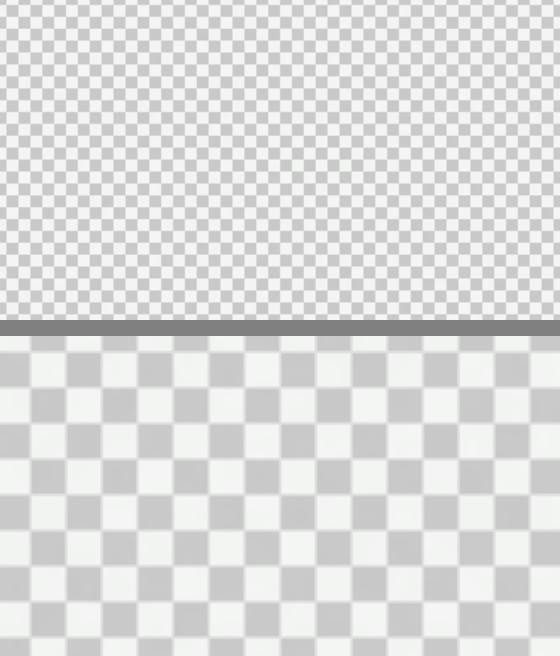
Top, the full canvas; bottom, a detail of the centre.
A WebGL 1 fragment shader for this pattern:

```glsl
precision mediump float;
// Grey and off-white checkerboard with soft, mid-grey seams between squares.
// Two signed square waves are multiplied to pick the tone of each square;
// hashes and value noise add a very faint tonal variation.

uniform vec2 u_resolution;

const float CELLS_ACROSS = 47.09;
const vec2 GRID_OFFSET = vec2(0.55, 0.42); // partial square at left and top
const float SEAM_WIDTH = 0.07;             // in squares
const vec3 GREY = vec3(0.787, 0.788, 0.787);
const vec3 OFF_WHITE = vec3(0.953, 0.960, 0.953);

float hash(vec2 p) {
  p = fract(p * vec2(0.1731, 0.2317));
  p += dot(p, p.yx + 19.19);
  return fract((p.x + p.y) * p.x);
}

float valueNoise(vec2 p) {
  vec2 i = floor(p);
  vec2 f = smoothstep(0.0, 1.0, fract(p));
  float low = mix(hash(i), hash(i + vec2(1.0, 0.0)), f.x);
  float high = mix(hash(i + vec2(0.0, 1.0)), hash(i + vec2(1.0)), f.x);
  return mix(low, high, f.y);
}

// Alternates between +1 and -1 per unit, easing through 0 at every edge.
vec2 squareWave(vec2 p, float softness) {
  vec2 side = 1.0 - 2.0 * mod(floor(p), 2.0);
  vec2 edgeDistance = 0.5 - abs(fract(p) - 0.5);
  return side * smoothstep(0.0, softness, edgeDistance);
}

vec3 checker(vec2 p, float softness) {
  vec2 wave = squareWave(p, softness);
  return mix(OFF_WHITE, GREY, 0.5 + 0.5 * wave.x * wave.y);
}

float toneVariation(vec2 p) {
  float perSquare = hash(floor(p) + 7.0) - 0.5;
  float mottling = valueNoise(p * 2.5 + 31.0) - 0.5;
  return 0.006 * perSquare + 0.006 * mottling;
}

void main() {
  // Square units, measured rightwards and down from the top left.
  float cellsPerPixel = CELLS_ACROSS / u_resolution.x;
  vec2 fromTopLeft = vec2(gl_FragCoord.x, u_resolution.y - gl_FragCoord.y);
  vec2 p = fromTopLeft * cellsPerPixel - GRID_OFFSET;

  float softness = max(SEAM_WIDTH, 0.7 * cellsPerPixel);
  vec3 color = checker(p, softness) + toneVariation(p);
  gl_FragColor = vec4(color, 1.0);
}
```
